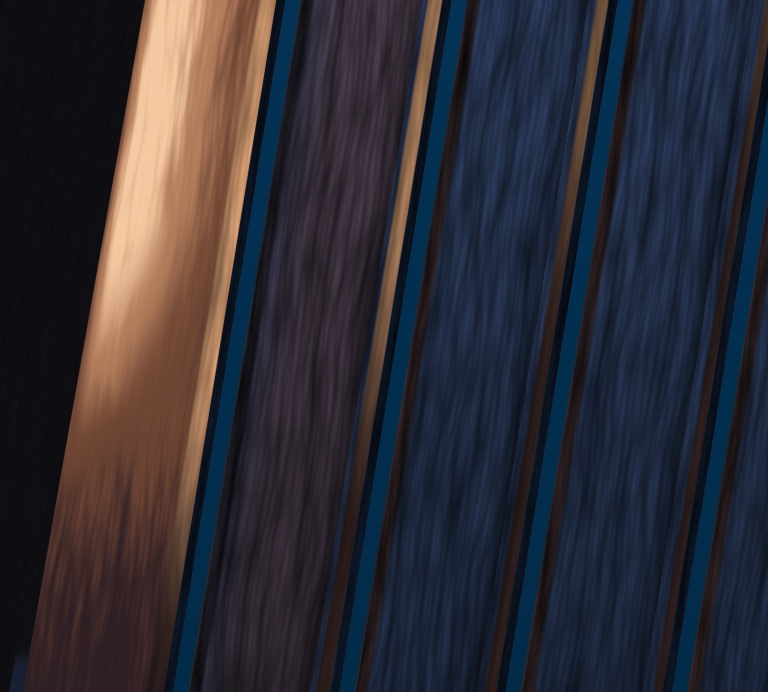
Reproduce this texture procedurally as a Shadertoy shader.

```glsl
// Leaning dark wood boards split by blue grooves, with warm light on the left board.

// Layout: x in canvas widths, y in canvas heights, profile in board pitches
const float PITCH = 0.2165;
const float FIRST_GROOVE = 0.2155;
const float LEAN = 0.1465;
const float GRAIN_LEAN = 0.125;
const float GROOVE_LEFT = -0.01;
const float BLUE_LEFT = 0.045;
const float BLUE_RIGHT = 0.137;
const float BOARD_LEFT = 0.215;
const vec2 FINE_GRAIN = vec2(150.0, 11.0);
const vec2 BROAD_GRAIN = vec2(62.0, 3.2);

// Colours
const vec3 BACKDROP = vec3(0.055, 0.052, 0.068);
const vec3 PLUM = vec3(0.195, 0.160, 0.200);
const vec3 NAVY = vec3(0.118, 0.162, 0.250);
const vec3 GROOVE_BLUE = vec3(0.010, 0.190, 0.320);
const vec3 GROOVE_SHADE = vec3(0.035, 0.065, 0.110);
const vec3 DARK_BROWN = vec3(0.130, 0.088, 0.085);
const vec3 RIM_GOLD = vec3(0.740, 0.545, 0.395);
const vec3 WOOD_SHADE = vec3(0.180, 0.120, 0.140);
const vec3 WOOD_BROWN = vec3(0.430, 0.270, 0.200);
const vec3 WOOD_TAN = vec3(0.700, 0.490, 0.360);
const vec3 WOOD_CREAM = vec3(0.960, 0.790, 0.630);

vec2 hash2(vec2 p) {
    return fract(sin(vec2(dot(p, vec2(127.1, 311.7)), dot(p, vec2(269.5, 183.3)))) * 43758.5);
}

// Distance to the nearest scattered point
float cellular(vec2 p) {
    vec2 id = floor(p), f = fract(p);
    float nearest = 2.0;
    for (int j = -1; j <= 1; j++)
        for (int i = -1; i <= 1; i++) {
            vec2 o = vec2(i, j);
            nearest = min(nearest, length(o + hash2(id + o) - f));
        }
    return nearest;
}

float band(float x, float a, float b, float soft) {
    return smoothstep(a - soft, a + soft, x) - smoothstep(b - soft, b + soft, x);
}

// Stretched cells bent by layered sines, centred on zero
float woodGrain(vec2 uv) {
    float wave = 0.003 * sin(uv.y * 9.0 + uv.x * 21.0) + 0.0012 * sin(uv.y * 31.0 - uv.x * 47.0);
    vec2 p = vec2(uv.x - GRAIN_LEAN * uv.y + wave, uv.y);
    float fine = cellular(p * FINE_GRAIN) - 0.45;
    float broad = cellular(p * BROAD_GRAIN + 17.0) - 0.45;
    return 0.6 * fine + 0.6 * broad;
}

// Lit board: u runs from its outer edge (0) to its gold rim (1)
vec3 litBoard(float u, float y, float grain) {
    float light = smoothstep(0.24, 0.64, y - 0.16 * u + 0.16 * grain);
    float roundness = smoothstep(-0.04, 0.13, u) * (1.0 - 0.80 * smoothstep(0.22, 0.95, u));
    float v = 0.05 + 0.28 * smoothstep(0.02, 0.45, y) + 0.66 * light * roundness - 0.24 * grain;
    vec3 col = mix(WOOD_SHADE, WOOD_BROWN, smoothstep(0.02, 0.38, v));
    col = mix(col, WOOD_TAN, smoothstep(0.36, 0.70, v));
    return mix(col, WOOD_CREAM, smoothstep(0.68, 1.02, v));
}

void mainImage(out vec4 fragColor, in vec2 fragCoord) {
    vec2 uv = fragCoord / iResolution.xy;
    float aa = 0.75 / (PITCH * iResolution.x);
    float across = (uv.x - FIRST_GROOVE - LEAN * uv.y) / PITCH;
    float groove = floor(across + 0.13);
    float t = across - groove;
    float grain = woodGrain(uv);

    // Dark boards: plum first, navy further right, dimmer near the bottom
    float blueness = smoothstep(0.0, 1.0, groove) + 0.35 * (1.0 - smoothstep(0.2, 0.42, t));
    vec3 col = mix(PLUM, NAVY, clamp(blueness, 0.0, 1.0));
    col *= mix(0.80, 1.12, uv.y) * (1.0 - 0.9 * grain);
    col *= 1.0 - 0.4 * smoothstep(0.74, 0.89, t);

    // Lit board at the far left
    float outerEdge = -0.86 + 0.06 * uv.y;
    float u = (across - outerEdge) / (-0.11 - outerEdge);
    if (across < 0.0) col = litBoard(u, uv.y, grain);

    // Worn rim left of each groove, gold fading with height and distance
    float rimLeft = -0.112 + 0.015 * groove;
    float fade = 0.02 + 0.21 * groove;
    float rimLight = smoothstep(fade, fade + 0.46, uv.y);
    vec3 rim = mix(DARK_BROWN * 1.25, RIM_GOLD * (1.0 - 0.21 * groove), rimLight);
    rim *= (1.0 - 0.45 * grain) * mix(0.82, 1.0, smoothstep(rimLeft, -0.03, t));
    col = mix(col, rim, band(t, rimLeft, GROOVE_LEFT, aa + 0.006));

    // Groove: shaded wall, blue floor, brown far lip with a thin glint
    if (groove > -0.5) {
        vec3 lip = mix(GROOVE_SHADE, DARK_BROWN, 0.45 + 0.4 * min(groove, 1.0));
        lip *= 1.0 - 1.3 * grain;
        col = mix(col, lip, band(t, BLUE_RIGHT, BOARD_LEFT, aa + 0.012));
        col = mix(col, GROOVE_SHADE * (1.0 - grain), band(t, GROOVE_LEFT, BLUE_LEFT, aa));
        col = mix(col, GROOVE_BLUE * mix(0.88, 1.04, uv.y), band(t, BLUE_LEFT, BLUE_RIGHT, aa));
        float glint = band(t, BLUE_RIGHT, BLUE_RIGHT + 0.008, aa);
        col = mix(col, WOOD_BROWN * 0.7, 0.5 * glint * (1.0 - 0.5 * uv.y));
    }

    // Backdrop with faint specks and a blue sliver at the lower corner
    float speck = 1.0 - smoothstep(0.04, 0.22, cellular(uv * vec2(95.0, 80.0)));
    vec3 backdrop = BACKDROP * (1.0 + 0.35 * speck + 0.2 * grain);
    float sliver = band(across, outerEdge - 0.08, outerEdge, aa) * (1.0 - smoothstep(0.03, 0.07, uv.y));
    backdrop = mix(backdrop, NAVY * 0.8, sliver);
    col = mix(backdrop, col, smoothstep(outerEdge - aa, outerEdge + aa, across));

    fragColor = vec4(clamp(col, 0.0, 1.0), 1.0);
}
```
